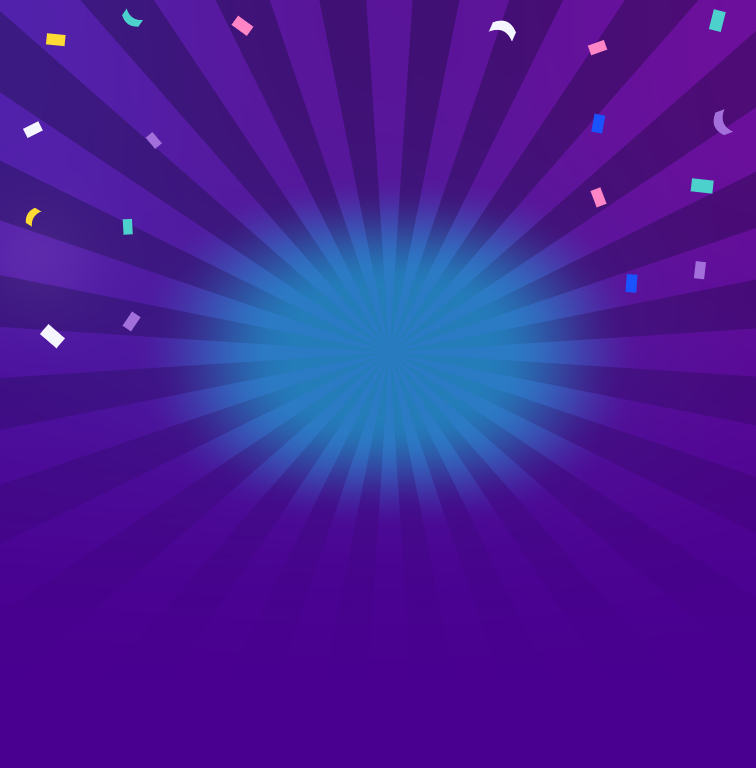
A WebGL 1 fragment shader for this background:

```glsl
precision highp float;
uniform vec2 u_resolution;

#define RAY_COUNT 24.0
#define BURST_CENTER vec2(0.507, 0.541)
#define GLOW_RADII vec2(0.228, 0.158)
#define GLOW_POWER 2.4
#define RAY_SHADE vec3(0.72, 0.78, 0.76)
#define FLOOR_COLOR vec3(0.285, 0.0, 0.565)
#define GLOW_LIGHT vec3(0.17, 0.48, 0.77)
#define GLOW_DARK vec3(0.14, 0.485, 0.725)
#define HALO_COLOR vec3(0.24, 0.26, 0.68)
#define PIECE_SIZE vec2(0.0125, 0.0075)

float hash(float n) {
  return fract(sin(n * 91.7 + 3.1) * 4375.5);
}

mat2 rotation(float a) {
  float c = cos(a), s = sin(a);
  return mat2(c, -s, s, c);
}

float boxDistance(vec2 p, vec2 halfSize) {
  vec2 d = abs(p) - halfSize;
  return length(max(d, 0.0)) + min(max(d.x, d.y), 0.0);
}

// 1 on light rays, 0 on dark ones, with a vertical light ray
float sunRays(vec2 d, float pixel) {
  float edge = cos(RAY_COUNT * atan(d.x, d.y)) * length(d) / RAY_COUNT;
  return clamp(0.5 + edge / pixel, 0.0, 1.0);
}

// Violet wall: bluish at left, magenta at right, plain at the bottom
vec3 wallColor(vec2 p, float aspect) {
  float side = p.x / aspect;
  vec3 top = mix(vec3(0.32, 0.13, 0.67), vec3(0.35, 0.08, 0.60), smoothstep(0.0, 0.5, side));
  top = mix(top, vec3(0.42, 0.06, 0.61), smoothstep(0.5, 1.0, side));
  vec3 wall = mix(FLOOR_COLOR, top, smoothstep(0.12, 0.90, p.y));
  vec2 spot = p - vec2(0.05, 0.66);
  return wall + vec3(0.06, 0.06, 0.03) * exp(-dot(spot, spot) * 160.0);
}

vec3 confettiColor(float n) {
  float k = mod(n, 6.0);
  if (k < 1.0) return vec3(1.0, 0.86, 0.20);
  if (k < 2.0) return vec3(0.30, 0.82, 0.80);
  if (k < 3.0) return vec3(1.0, 0.52, 0.78);
  if (k < 4.0) return vec3(0.96, 0.96, 1.0);
  if (k < 5.0) return vec3(0.64, 0.44, 0.86);
  return vec3(0.10, 0.32, 1.0);
}

// Rows of paper in the upper corners; only the top row has a third column
vec3 addConfetti(vec3 color, vec2 p, float aspect, float pixel) {
  for (int i = 0; i < 24; i++) {
    float id = float(i);
    float right = floor(id / 12.0);
    float row = floor(mod(id, 12.0) / 3.0);
    float column = mod(id, 3.0);
    if (column > 1.5 && row > 0.5) continue;

    vec2 jitter = vec2(hash(id), hash(id + 40.0)) - 0.5;
    float inset = 0.052 + 0.130 * column + 0.05 * jitter.x;
    float height = 0.955 - row * mix(0.126, 0.108, right) + 0.04 * jitter.y;
    vec2 center = vec2(mix(inset, aspect - inset, right), height);

    vec2 q = rotation(6.28 * hash(id + 80.0)) * (p - center);
    float curl = step(0.62, hash(id + 120.0));
    q.y += curl * (30.0 * q.x * q.x - 0.002);
    float scale = 0.75 + 0.4 * hash(id + 160.0);
    float d = boxDistance(q, PIECE_SIZE * scale * mix(vec2(1.0), vec2(1.2, 0.8), curl));
    color = mix(color, confettiColor(id + right), clamp(0.5 - d / pixel, 0.0, 1.0));
  }
  return color;
}

void main() {
  float pixel = 1.0 / u_resolution.y;
  float aspect = u_resolution.x * pixel;
  vec2 p = gl_FragCoord.xy * pixel;
  vec2 d = p - BURST_CENTER;

  // Wall and rays, which fade toward the floor
  float ray = sunRays(d, pixel);
  vec3 color = wallColor(p, aspect);
  float shade = (1.0 - ray) * smoothstep(0.08, 0.72, p.y);
  color *= mix(vec3(1.0), RAY_SHADE, shade);

  // Wide halo
  vec2 h = d / vec2(0.34, 0.20);
  color = mix(color, HALO_COLOR, 0.38 * exp(-dot(h, h)));

  // Blue core, reaching farther along the light rays
  vec2 g = pow(abs(d) / GLOW_RADII, vec2(GLOW_POWER));
  float reach = pow(g.x + g.y, 1.0 / GLOW_POWER) - 0.10 * (ray - 0.5);
  float glow = 1.0 - smoothstep(0.60, 1.42, reach);
  color = mix(color, mix(GLOW_DARK, GLOW_LIGHT, ray), glow);

  color = addConfetti(color, p, aspect, pixel);
  gl_FragColor = vec4(color, 1.0);
}
```
